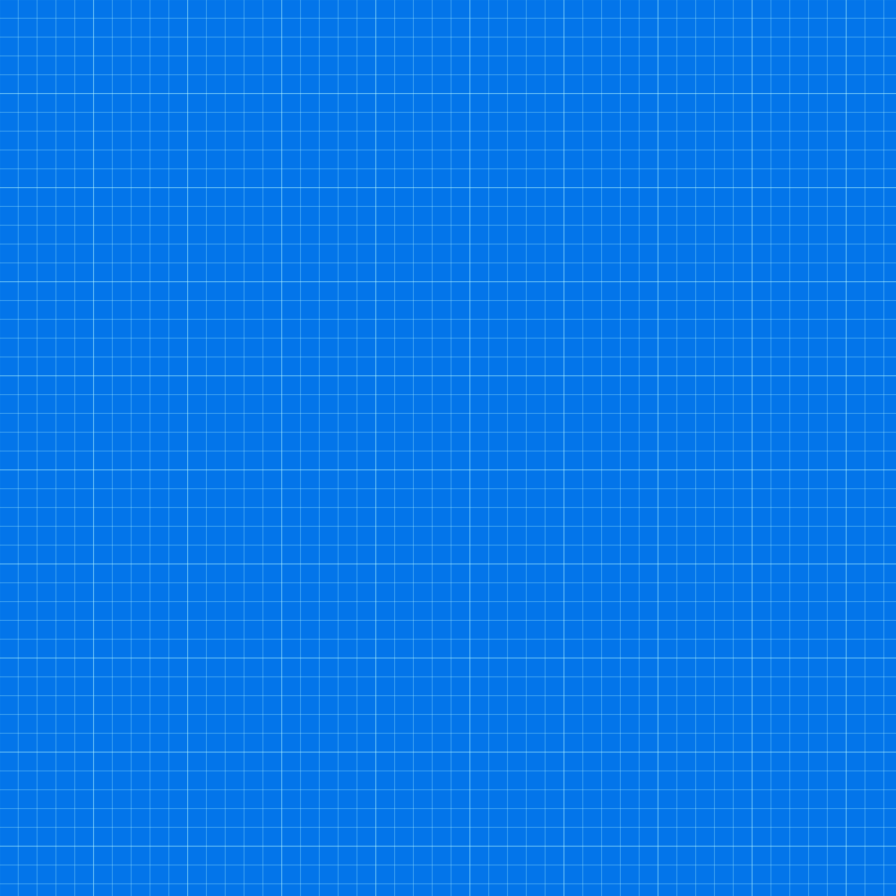
Write a three.js fragment shader that draws this pattern.

```glsl
varying vec2 vUv;

// Share of a pixel covered by lines of the given width, one set per axis
vec2 lineCoverage(vec2 p, float period, float width, vec2 pixel) {
  vec2 dist = abs(p - period * floor(p / period + 0.5));
  vec2 covered = 0.5 * (width + pixel) - dist;
  return clamp(covered, vec2(0.0), min(vec2(width), pixel)) / pixel;
}

void main() {
  vec2 pixel = max(fwidth(vUv), vec2(1e-5));

  // Grid is anchored at the upper left corner
  vec2 p = vec2(vUv.x, 1.0 - vUv.y) + 0.0006;

  // Fine lines, with every fifth one stronger
  vec2 minor = 0.23 * lineCoverage(p, 0.021, 0.0013, pixel);
  vec2 major = 0.42 * lineCoverage(p, 0.105, 0.0013, pixel);
  vec2 ink = max(minor, major);

  // Crossings build up like translucent ink
  float opacity = 1.0 - (1.0 - ink.x) * (1.0 - ink.y);

  vec3 paperBlue = vec2(0.01, 0.46).xyy * vec3(1.0, 1.0, 0.0) + vec3(0.0, 0.0, 0.917);
  vec3 lineTint = vec3(0.75, 1.0, 1.0);
  gl_FragColor = vec4(mix(paperBlue, lineTint, opacity), 1.0);
}
```
